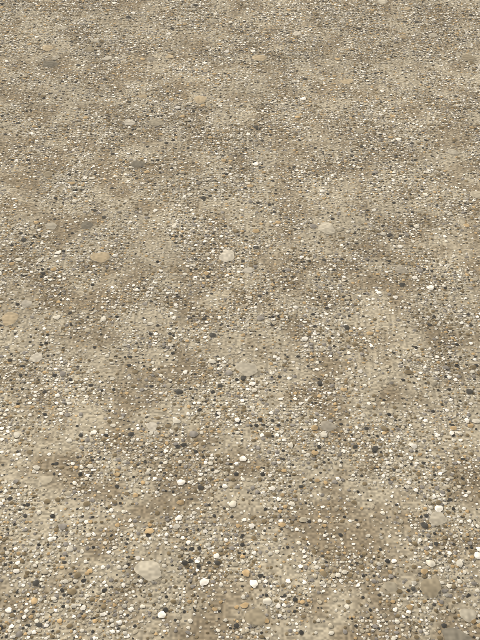
Give the GLSL for this texture, as a WebGL 2 fragment shader.

```glsl
#version 300 es
precision highp float;
// Pebbly beach sand seen at a slant: a receding ground plane of damp sand,
// covered by four layers of jittered, lit, irregular stones from grit to cobble.
// Noise patches vary the stone cover, so bare sand shows through in places.
uniform vec2 u_resolution;
out vec4 fragColor;

const float HORIZON = 2.6;        // height of the vanishing line, in canvas widths
const float FORESHORTEN = 1.12;   // vertical squeeze at the lower edge
const float GRIT_CELLS = 128.0;   // cells per canvas width at the lower edge
const float GRAVEL_CELLS = 80.0;
const float PEBBLE_CELLS = 46.0;
const float COBBLE_CELLS = 16.0;
const float PATCH_SCALE = 11.0;
const float SOFTNESS = 0.5;       // edge width in pixels
const float SHADOW = 0.5;
const float RELIEF = 0.19;
const float GRAIN = 0.4;
const float GAIN = 1.07;
const vec2 LIGHT = vec2(-0.45, 0.89);

const vec3 SAND = vec3(0.67, 0.62, 0.525);
const vec3 WET_SAND = vec3(0.57, 0.51, 0.415);
const vec3 PALE = vec3(0.79, 0.75, 0.67);
const vec3 CREAM = vec3(0.93, 0.89, 0.82);
const vec3 OCHRE = vec3(0.70, 0.59, 0.43);
const vec3 BROWN = vec3(0.48, 0.42, 0.32);
const vec3 GREY = vec3(0.53, 0.50, 0.46);
const vec3 SLATE = vec3(0.27, 0.26, 0.24);
const vec3 HAZE = vec3(0.68, 0.64, 0.57);

float hash(vec2 p) {
  return fract(sin(dot(p, vec2(127.1, 311.7))) * 43758.5);
}

vec4 hash4(vec2 p) {
  return vec4(hash(p), hash(p + 17.3), hash(p + 41.9), hash(p + 73.7));
}

float noise(vec2 p) {
  vec2 i = floor(p), f = fract(p);
  f = f * f * (3.0 - 2.0 * f);
  return mix(mix(hash(i), hash(i + vec2(1, 0)), f.x),
             mix(hash(i + vec2(0, 1)), hash(i + vec2(1, 1)), f.x), f.y);
}

float fbm(vec2 p) {
  float sum = 0.0, amp = 0.5;
  for (int i = 0; i < 4; i++) {
    sum += amp * noise(p);
    p = p * 2.1 + 13.7;
    amp *= 0.5;
  }
  return sum / 0.9375;
}

// Picks a mineral colour from a uniform random value.
vec3 stoneColor(float h) {
  vec3 c = PALE;
  c = h > 0.27 ? SAND : c;
  c = h > 0.42 ? CREAM : c;
  c = h > 0.58 ? OCHRE : c;
  c = h > 0.68 ? GREY : c;
  c = h > 0.79 ? BROWN : c;
  return h > 0.89 ? SLATE : c;
}

// Lays one layer of stones over the base; muted pulls their colour to sand.
vec3 scatter(vec3 base, vec2 ground, float cells, float cover, float muted, float pixel) {
  vec2 p = ground * cells, home = floor(p);
  float edge = SOFTNESS * cells * pixel;
  for (int j = -1; j <= 1; j++) {
    for (int i = -1; i <= 1; i++) {
      vec2 cell = home + vec2(i, j);
      vec4 a = hash4(cell + cells), b = hash4(cell + cells + 191.3);
      float patchCover = smoothstep(0.3, 0.65, fbm(cell / cells * PATCH_SCALE));
      if (a.z > cover * mix(0.4, 1.4, patchCover)) continue;

      // Rotated ellipse with a lobed outline
      vec2 q = p - cell - 0.5 - 0.6 * (a.xy - 0.5);
      float turn = 6.283 * a.w, radius = mix(0.25, 0.52, b.x * b.x);
      mat2 spin = mat2(cos(turn), sin(turn), -sin(turn), cos(turn));
      vec2 stretch = vec2(1.0, mix(0.68, 1.0, b.y));
      vec2 e = spin * q / stretch;
      float around = atan(e.y, e.x + 1e-4);
      float lobes = 1.0 + 0.07 * sin(3.0 * around + 20.0 * b.w) + 0.05 * sin(5.0 * around + 40.0 * b.y);
      float dist = length(e) - radius * lobes;
      vec2 s = spin * (q + LIGHT * radius * 0.35) / stretch;
      float shade = 1.0 - smoothstep(-0.12 - edge, 0.1 + edge, length(s) - radius);
      base *= 1.0 - SHADOW * (1.0 - muted) * shade;

      // Rounded lighting and mottled surface
      vec3 stone = mix(stoneColor(b.z), SAND, muted);
      stone *= 0.93 + 0.16 * b.w + RELIEF * (1.0 - muted) * dot(q, LIGHT) / radius;
      stone *= 1.0 + 0.24 * (noise(ground * 140.0 + 31.0 * b.w) - 0.5);
      base = mix(base, stone, 1.0 - smoothstep(-edge, edge, dist));
    }
  }
  return base;
}

void main() {
  // Project the canvas onto the receding ground
  vec2 uv = gl_FragCoord.xy / u_resolution.x;
  float depth = HORIZON / (HORIZON - uv.y);
  vec2 ground = vec2((uv.x - 0.5) * depth, FORESHORTEN * HORIZON * depth);
  float pixel = depth * sqrt(FORESHORTEN * depth) / u_resolution.x;

  // Damp sand with broad stains and fine grain
  float stain = fbm(ground * 13.0 + 5.0);
  vec3 color = mix(WET_SAND, SAND * 1.04, smoothstep(0.25, 0.65, stain));
  color *= 1.0 + GRAIN * (noise(ground * 180.0) - 0.5);

  // Stones, from small to large
  color = scatter(color, ground, GRIT_CELLS, 0.64, 0.05, pixel);
  color = scatter(color, ground, GRAVEL_CELLS, 0.52, 0.0, pixel);
  color = scatter(color, ground, PEBBLE_CELLS, 0.10, 0.1, pixel);
  color = scatter(color, ground, COBBLE_CELLS, 0.05, 0.6, pixel);

  // Distance softens contrast; slow drifts change the brightness
  float far = uv.y * u_resolution.x / u_resolution.y;
  color = mix(color, HAZE, 0.12 * far);
  color *= GAIN + 0.16 * (fbm(ground * 5.0) - 0.5);
  fragColor = vec4(clamp(color, 0.0, 1.0), 1.0);
}
```
